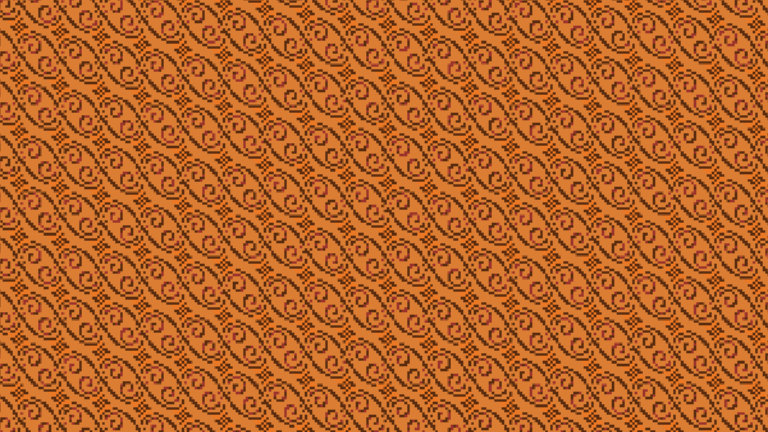
A WebGL 1 fragment shader for this pattern:

```glsl
precision highp float;
// Stepped batik weave: diagonal wavy lines joining concave stars, with paired spirals between.

uniform vec2 u_resolution;

const vec3 ORANGE = vec3(0.86, 0.49, 0.20);
const vec3 BRIGHT = vec3(0.92, 0.47, 0.14);
const vec3 BROWN = vec3(0.35, 0.17, 0.06);
const vec3 RED = vec3(0.60, 0.20, 0.17);

float hash(vec2 p) {
  vec3 q = fract(vec3(p.xyx) * 0.1031);
  q += dot(q, q.yzx + 33.33);
  return fract((q.x + q.y) * q.z);
}

float segment(vec2 p, vec2 a, vec2 b) {
  vec2 ab = b - a;
  return length(p - a - ab * clamp(dot(p - a, ab) / dot(ab, ab), 0.0, 1.0));
}

// Offset from the nearest repeat: 16 stitches across, 20.4 down, columns step down by 2.2
vec2 repeatOffset(vec2 p) {
  float column = floor(p.x / 16.0 + 0.5);
  float row = floor((p.y - p.x * 0.1375) / 20.4 + 0.5);
  return p - vec2(16.0 * column, floor(2.2 * column + 20.4 * row + 0.5));
}

// Half of a wavy line: from a star over the upper spiral, then down the diagonal.
float wave(vec2 p) {
  float d = segment(p, vec2(-5.0, -9.6), vec2(-2.0, -8.8));
  d = min(d, segment(p, vec2(-2.0, -8.8), vec2(2.5, -6.3)));
  d = min(d, segment(p, vec2(2.5, -6.3), vec2(5.5, -2.6)));
  return min(d, segment(p, vec2(5.5, -2.6), vec2(8.3, 1.3)));
}

// Curl that winds inward from its lower left end.
float spiral(vec2 p) {
  p -= vec2(-2.7, -3.3);
  float r = length(p);
  float turn = atan(p.y, p.x + 0.0001) / 6.2832;
  float arm = abs(fract(r / 2.8 + turn + 0.5) - 0.5) * 2.8;
  return max(arm, r - 3.8);
}

// Colour of one square stitch, with y pointing down.
vec3 stitch(vec2 id) {
  vec3 color = ORANGE;
  vec2 p = id - vec2(7.0, 10.0);

  // Spirals and wave, each drawn twice by a half turn
  vec2 c = repeatOffset(p - vec2(8.0, 11.0));
  if (min(spiral(c), spiral(-c)) < 0.52) {
    color = hash(id) < 0.4 ? RED : BROWN;
  }
  if (min(wave(c), wave(-c)) < 0.6) color = BROWN;

  // Concave star with a checked diamond inside
  vec2 s = repeatOffset(p);
  vec2 e = pow(abs(vec2(s.x, s.y - 0.5 * s.x)) / vec2(4.6, 5.0), vec2(0.7));
  float star = e.x + e.y;
  if (star < 1.2) color = star < 1.0 ? BRIGHT : BROWN;
  float ring = abs(s.x) + abs(s.y);
  if (ring < 2.5 && mod(ring, 2.0) < 0.5) color = BROWN;
  return color;
}

void main() {
  // Average 3 by 3 samples to smooth the stitch edges
  vec3 sum = vec3(0.0);
  for (int j = 0; j < 3; j++) {
    for (int i = 0; i < 3; i++) {
      vec2 offset = (vec2(float(i), float(j)) - 1.0) * 0.6 / 512.0;
      vec2 p = gl_FragCoord.xy / u_resolution.x + offset * 0.6;
      p.y = u_resolution.y / u_resolution.x - p.y;
      sum += stitch(floor(p * 300.0));
    }
  }
  gl_FragColor = vec4(sum / 9.0, 1.0);
}
```
